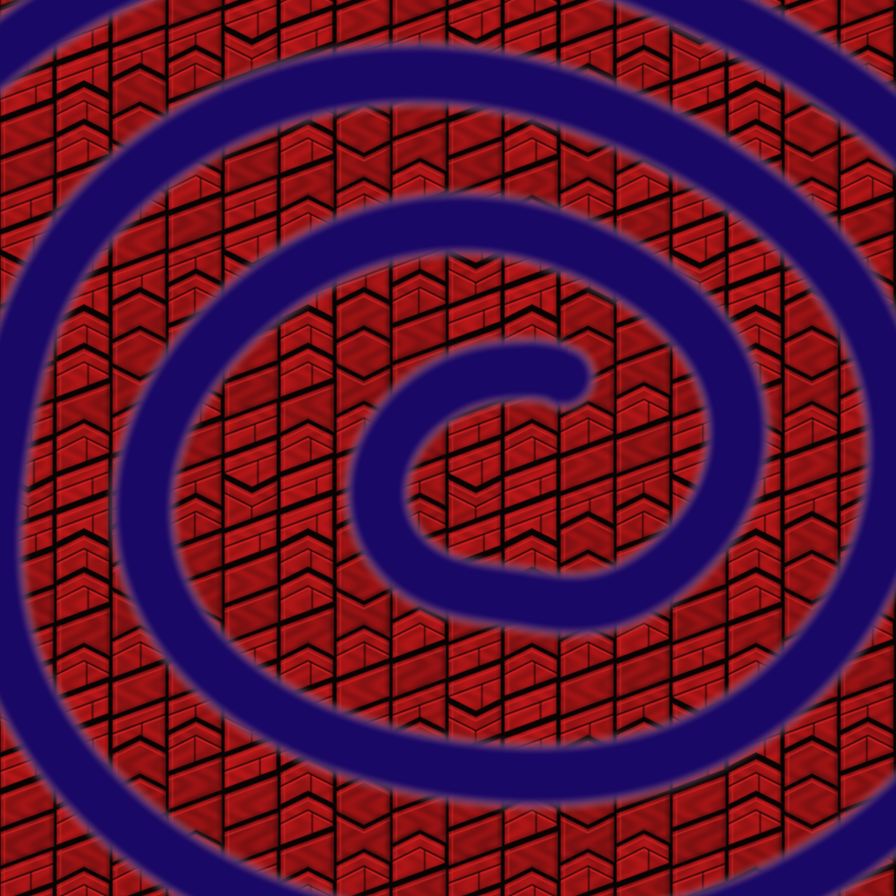
This background is drawn by a Shadertoy shader. Its source:

```glsl
// A glowing indigo spiral band laid over a wall of chiselled red blocks.
#define CENTER vec2(0.6055, 0.4596)
#define START_TURN -0.03
#define CORE_WIDTH 0.030
#define HALO_WIDTH 0.045
#define BLOCKS vec2(16.0, 24.0)
#define GAP 0.0033
#define INDIGO vec3(0.10, 0.03, 0.40)
#define HALO vec3(0.60, 0.42, 0.54)
#define FACE vec3(0.62, 0.075, 0.08)
#define RIDGE vec3(0.79, 0.13, 0.13)
#define SHADOW vec3(0.04, 0.01, 0.01)

const float TAU = 6.2831853;

float hash(vec2 p) {
    return fract(sin(dot(p, vec2(127.1, 311.7))) * 43758.5453);
}

float bell(float x, float width) {
    return exp(-x * x / (width * width));
}

// 1 inside a stroke of the given half width, 0 outside
float stroke(float d, float halfWidth) {
    float soft = max(0.0012, 0.8 / iResolution.y);
    return 1.0 - smoothstep(halfWidth - soft, halfWidth + soft, abs(d));
}

// Radius of the uneven spiral after a number of turns from the top
float spiralRadius(float turns) {
    float a = turns * TAU;
    float base = 0.087 + 0.0419 * cos(a) + 0.0248 * sin(a) - 0.0108 * cos(2.0 * a)
               - 0.004 * sin(2.0 * a) - 0.0056 * sin(3.0 * a) + 0.0035 * sin(4.0 * a);
    float growth = 0.1909 - 0.0169 * cos(a) + 0.0212 * sin(a) - 0.0138 * cos(2.0 * a)
                 + 0.0043 * sin(2.0 * a) + 0.0029 * sin(3.0 * a);
    float dents = 0.011 * bell(turns + 0.03, 0.06) + 0.039 * bell(turns - 1.27, 0.09)
                - 0.020 * bell(turns - 2.24, 0.045);
    return base + growth * turns + dents;
}

float spiralDistance(vec2 p) {
    vec2 v = p - CENTER;
    float r = length(v);
    float turn = fract(atan(v.y, v.x) / TAU - 0.25);

    // Rounded inner end
    float startAngle = (START_TURN + 0.25) * TAU;
    vec2 tip = spiralRadius(START_TURN) * vec2(cos(startAngle), sin(startAngle));
    float d = length(v - tip);

    // Nearest winding, corrected for its slope
    for (int i = -1; i < 5; i++) {
        float t = turn + float(i);
        if (t < START_TURN) continue;
        float slope = (spiralRadius(t + 0.004) - spiralRadius(t - 0.004)) / (0.008 * TAU);
        float radius = spiralRadius(t);
        d = min(d, abs(r - radius) * inversesqrt(1.0 + slope * slope / (radius * radius)));
    }
    return d;
}

// Height of the slanted or peaked seam under a block
float seam(vec2 id, float x) {
    float kind = hash(mod(id, vec2(4.0, 6.0)));
    float peak = 0.75 * (0.25 - abs(x));
    return id.y + (kind < 0.55 ? 0.55 * x : kind < 0.85 ? peak : -peak);
}

vec3 blockWall(vec2 p) {
    vec2 q = p * BLOCKS;
    float column = floor(q.x);
    float x = fract(q.x) - 0.5;
    q.y += 0.5 * mod(column, 2.0);

    // Block that holds this point
    float row = floor(q.y);
    if (q.y < seam(vec2(column, row), x)) row -= 1.0;
    else if (q.y > seam(vec2(column, row + 1.0), x)) row += 1.0;
    vec2 id = vec2(column, row);
    float kind = hash(mod(id, vec2(4.0, 6.0)) + 17.3);

    // Distances to the four sides, in canvas units
    float below = (q.y - seam(id, x)) / BLOCKS.y;
    float above = (seam(id + vec2(0.0, 1.0), x) - q.y) / BLOCKS.y;
    float left = (x + 0.5) / BLOCKS.x;
    float right = (0.5 - x) / BLOCKS.x;

    // Mottled face with bevelled ridges
    vec3 color = FACE * (0.88 + 0.2 * kind + 0.08 * sin(p.x * 190.0 + 3.0 * sin(p.y * 140.0)));
    color = mix(color, RIDGE, 0.75 * stroke(above - 0.005, 0.0012));
    color = mix(color, RIDGE, 0.55 * stroke(left - 0.005, 0.0010));

    // Inner edges that turn some blocks into cubes
    if (kind > 0.35) {
        float lid = above - 0.016;
        float fold = (x - 0.32 * (kind - 0.5)) / BLOCKS.x;
        color = mix(color, SHADOW, 0.65 * stroke(lid, 0.0011));
        color = mix(color, RIDGE, 0.8 * stroke(lid - 0.0025, 0.0011));
        color = mix(color, SHADOW, 0.55 * stroke(fold, 0.0011) * step(0.0, lid));
    }

    // Dark gaps, widest below and to the right
    float gap = GAP * (0.65 + 0.7 * kind);
    color = mix(color, SHADOW, 0.45 * (1.0 - smoothstep(0.0, 0.010, min(below, right))));
    color = mix(color, SHADOW, max(stroke(below, 1.5 * gap), stroke(right, 0.9 * gap)));
    return mix(color, SHADOW, 0.8 * max(stroke(above, 0.0012), stroke(left, 0.0010)));
}

void mainImage(out vec4 fragColor, in vec2 fragCoord) {
    vec2 uv = fragCoord / iResolution.xy;
    float d = spiralDistance(uv);
    vec3 color = blockWall(uv);
    color = mix(color, HALO, 0.85 * (1.0 - smoothstep(0.026, HALO_WIDTH, d)));
    color = mix(color, INDIGO, 1.0 - smoothstep(0.022, CORE_WIDTH + 0.009, d));
    fragColor = vec4(color, 1.0);
}
```
